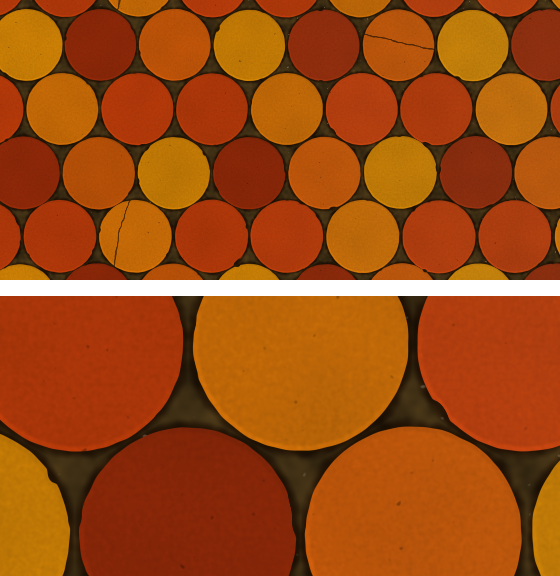
Top, the full canvas; bottom, a detail of the centre.
Reproduce this pattern procedurally as a WebGL 2 fragment shader.

```glsl
#version 300 es
precision highp float;
// Staggered rows of round clay tiles in five warm glazes, set in dark olive grout.
uniform vec2 u_resolution;
out vec4 fragColor;

vec2 hash2(vec2 p) {
  p = vec2(dot(p, vec2(127.1, 311.7)), dot(p, vec2(269.5, 183.3)));
  return fract(sin(p) * 43758.545) * 2.0 - 1.0;
}

float gradientNoise(vec2 p) {
  vec2 i = floor(p), f = p - i;
  vec2 u = f * f * f * (f * (f * 6.0 - 15.0) + 10.0);
  vec2 e = vec2(1.0, 0.0);
  float low = mix(dot(hash2(i), f), dot(hash2(i + e), f - e), u.x);
  float high = mix(dot(hash2(i + e.yx), f - e.yx), dot(hash2(i + 1.0), f - 1.0), u.x);
  return mix(low, high, u.y);
}

// Glazes cycle in threes along a row; odd rows hold one amber and two reds.
vec3 glaze(vec2 id) {
  float kind = mod(id.x + max(mod(id.y, 4.0) - 1.0, 0.0), 3.0);
  if (mod(id.y, 2.0) > 0.5)
    return kind < 0.5 ? vec3(0.74, 0.395, 0.025) : vec3(0.68, 0.215, 0.035);
  if (kind < 0.5) return vec3(0.76, 0.475, 0.02);
  return kind < 1.5 ? vec3(0.535, 0.15, 0.03) : vec3(0.72, 0.315, 0.03);
}

// Hairline fracture on a few tiles; q is in tile radii.
float crack(vec2 id, vec2 q) {
  bool cracked = abs(id.x) == 2.0 && mod(id.y + step(id.x, 0.0), 4.0) == 0.0;
  if (!cracked) return 0.0;
  float line = id.x < 0.0 ? q.x + 0.46 - 0.22 * q.y - 0.1 * q.y * q.y
                          : q.y - 0.09 + 0.22 * q.x;
  line += 0.06 * gradientNoise(q * 3.0 + id) + 0.03 * gradientNoise(q * 9.0);
  return 1.0 - smoothstep(0.006, 0.03, abs(line));
}

void main() {
  vec2 p = gl_FragCoord.xy / u_resolution.y;
  float pixel = 1.0 / u_resolution.y;

  // Nearest tile, from the two rows around this point; pitch widens downward.
  float firstRow = floor((0.8385 - p.y) / 0.2279);
  float edge = 10.0, radius = 0.128;
  vec2 id = vec2(0.0), local = vec2(0.0);
  for (int j = 0; j < 2; j++) {
    float row = firstRow + float(j);
    float pitch = 0.2656 + 0.0018 * row;
    float stagger = 0.5 * mod(row, 2.0);
    float column = round((p.x - 0.8906) / pitch - stagger);
    vec2 tile = vec2(column, row);
    vec2 center = vec2(0.8906 + (column + stagger) * pitch, 0.8385 - row * 0.2279);
    vec2 offset = p - center - 0.0018 * hash2(tile + 3.7);
    float r = 0.1278 + 0.0008 * row + 0.0006 * hash2(tile).x;
    float d = length(offset) - r;
    if (d < edge) { edge = d; id = tile; local = offset; radius = r; }
  }

  // Worn outline with small chips
  float worn = edge + 0.0016 * gradientNoise(p * 45.0)
             + 0.006 * smoothstep(0.22, 0.55, gradientNoise(p * 24.0 + 9.0));

  // Grout: mottled, darkest in the shadow beside the tiles
  float mottling = gradientNoise(p * 22.0) + 0.6 * gradientNoise(p * 70.0);
  float depth = smoothstep(0.0, 0.013, edge + 0.006 * mottling);
  vec3 grout = mix(vec3(0.13, 0.075, 0.02), vec3(0.235, 0.175, 0.075), depth);
  grout *= 1.0 + 0.45 * mottling;
  grout += 0.2 * smoothstep(0.42, 0.6, gradientNoise(p * 85.0 + 5.0));

  // Clay: tint per tile, paler to the right, cloudy and grainy
  float tint = hash2(id + 17.0).y;
  vec3 clay = glaze(id) * (1.0 + 0.035 * tint);
  clay += vec3(0.0, 0.03, 0.03) * smoothstep(0.6, 2.0, p.x + 0.3 * tint);
  float grain = gradientNoise(p * 113.0) + gradientNoise(p.yx * 197.0);
  clay *= 1.0 + 0.06 * gradientNoise(p * 9.0 + id * 4.0) + 0.055 * grain;
  clay *= 1.0 - 0.3 * smoothstep(0.45, 0.65, gradientNoise(p * 80.0 + 31.0));

  // Soft rim light and cracks
  float rim = smoothstep(-0.008, -0.003, worn);
  clay *= 1.0 + rim * (0.03 - 0.09 * dot(normalize(local + 1e-5), vec2(0.4, 0.9)));
  clay *= 1.0 - 0.55 * crack(id, local / radius);

  float cover = 1.0 - smoothstep(-0.7 * pixel, 0.7 * pixel, worn);
  fragColor = vec4(mix(grout, clay, cover), 1.0);
}
```
